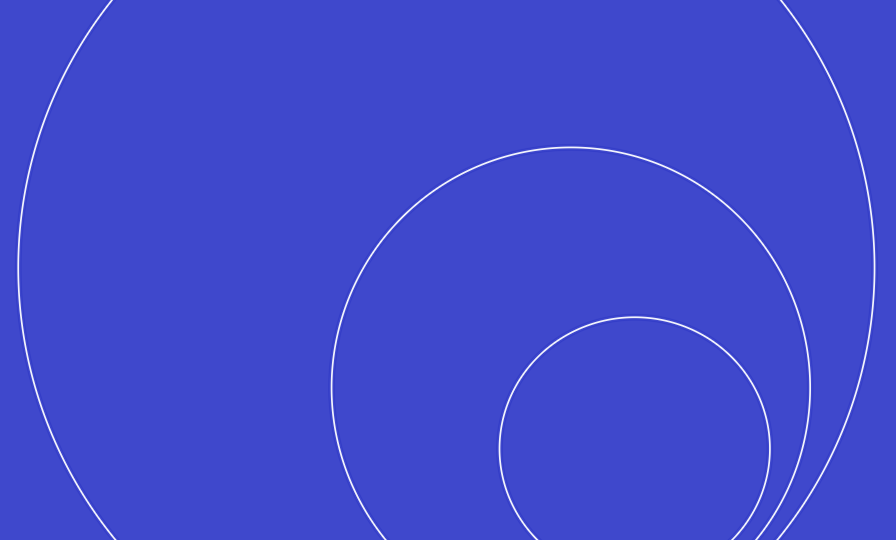
Reproduce this background procedurally as a Shadertoy shader.

```glsl
// Three thin white rings, gathered toward the lower right, on a flat indigo field.

// Approximate signed distance to an ellipse outline.
float ellipseDistance(vec2 p, vec2 radii) {
    float k = length(p / radii);
    return k * (k - 1.0) / max(length(p / (radii * radii)), 1e-4);
}

void mainImage(out vec4 fragColor, in vec2 fragCoord) {
    // Canvas height is one unit, its width 1.67 units
    vec2 p = fragCoord / iResolution.xy * vec2(1.67, 1.0);
    float pixel = 1.0 / iResolution.y;

    // Distance to the nearest ring: large, middle, small
    float d = abs(ellipseDistance(p - vec2(0.832, 0.504), vec2(0.798, 0.794)));
    d = min(d, abs(ellipseDistance(p - vec2(1.064, 0.282), vec2(0.446, 0.445))));
    d = min(d, abs(ellipseDistance(p - vec2(1.183, 0.169), vec2(0.252, 0.2435))));

    // Field with a faint darker fringe beside each line
    vec3 indigo = vec3(0.248, 0.282, 0.80);
    float fringe = exp(-pow((d - 0.0052) / 0.0013, 2.0));
    vec3 color = mix(indigo, vec3(0.19, 0.23, 0.78), 0.8 * fringe);

    // Smooth-edged line
    float line = clamp((0.0016 - d) / pixel + 0.5, 0.0, 1.0);
    color = mix(color, vec3(0.95, 0.955, 0.99), line);

    fragColor = vec4(color, 1.0);
}
```
